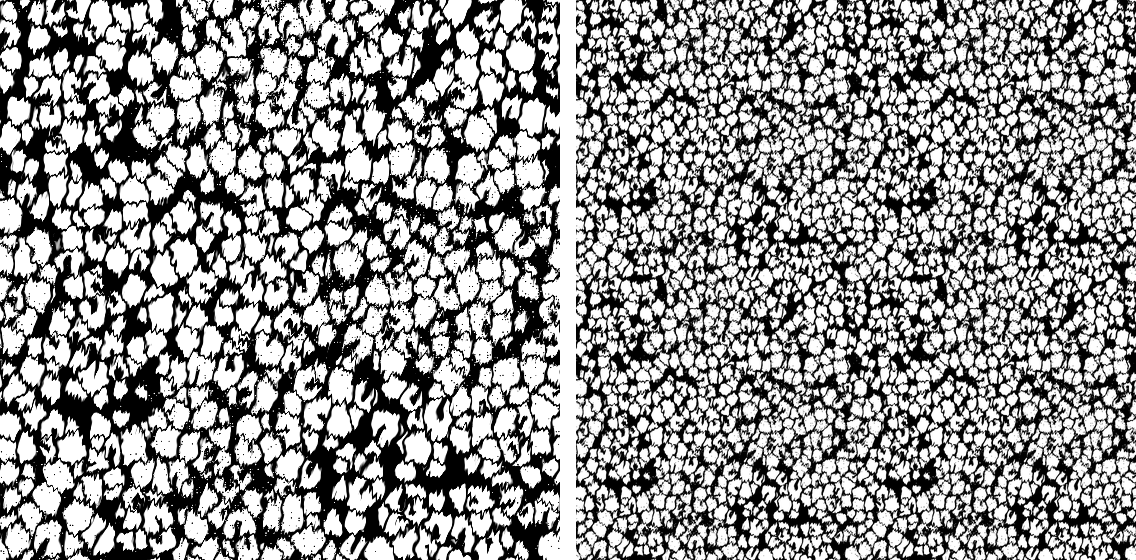
Left, the tile; right, the same tile 2 across and 2 down.
A WebGL 2 fragment shader for this pattern:

```glsl
#version 300 es
precision highp float;

uniform vec2 u_resolution;
out vec4 fragColor;

const vec3 INK = vec3(0.0);
const vec3 PAPER = vec3(1.0);

const vec2 CELLS = vec2(26.0, 22.0);    // spots across and up the tile
const float JITTER = 0.82;
const float RADIUS_MIN = 0.30;          // spot sizes, in cells
const float RADIUS_MAX = 0.75;
const float HALF_GAP = 0.06;
const float CORNER_SHARPNESS = 14.0;
const float NOTCH_SHARE = 0.42;         // part of the large spots that are bitten
const float NOTCH_MIN_RADIUS = 0.48;
const float EDGE_SOFTNESS = 0.035;

const float WOBBLE_FREQ = 40.0;
const float WOBBLE_AMOUNT = 0.26;
const float FUR_FREQ = 48.0;            // hairs are four times longer than wide
const vec2 FUR_DIRECTION = vec2(0.25, 1.0);
const float FUR_LENGTH = 0.30;

const float SPECK_GRID = 220.0;
const float SPECK_DENSITY = 0.26;
const float SPECK_SOFTNESS = 0.2;
const float TAU = 6.28319;

// Three random values in 0..1 for a whole-number cell
vec3 hash3(vec2 cell, int seed) {
    uvec3 v = uvec3(ivec3(ivec2(cell), seed)) * 1664525u + 1013904223u;
    for (int i = 0; i < 2; i++) {
        v.x += v.y * v.z;
        v.y += v.z * v.x;
        v.z += v.x * v.y;
        v ^= v >> 16u;
    }
    return vec3(v & 65535u) / 65535.0;
}

float cornerGradient(vec2 cell, vec2 offset, float period, int seed) {
    float angle = TAU * hash3(mod(cell, period), seed).x;
    return dot(vec2(cos(angle), sin(angle)), offset);
}

// Gradient noise that wraps after a whole number of cells
float gradientNoise(vec2 p, float period, int seed) {
    vec2 c = floor(p), f = p - c;
    vec2 w = f * f * f * (f * (f * 6.0 - 15.0) + 10.0);
    vec2 e = vec2(1.0, 0.0);
    return mix(
        mix(cornerGradient(c, f, period, seed),
            cornerGradient(c + e.xy, f - e.xy, period, seed), w.x),
        mix(cornerGradient(c + e.yx, f - e.yx, period, seed),
            cornerGradient(c + e.xx, f - e.xx, period, seed), w.x), w.y);
}

// Seed position (xy) and spot radius (z) of a cell
vec3 spotSeed(vec2 cell) {
    vec3 h = hash3(mod(cell, CELLS), 1);
    return vec3(cell + 0.5 + JITTER * (h.xy - 0.5), mix(RADIUS_MIN, RADIUS_MAX, h.z));
}

float capsule(vec2 p, vec2 a, vec2 b, float radius) {
    vec2 ab = b - a;
    float t = clamp(dot(p - a, ab) / dot(ab, ab), 0.0, 1.0);
    return length(p - a - t * ab) - radius;
}

// Signed depth inside a spot: rounded power cells with gaps and notches
float spotDepth(vec2 q) {
    vec2 home = floor(q), ownCell = home;
    vec3 own = vec3(0.0);
    float ownPower = 1e5;
    for (int k = 0; k < 25; k++) {
        vec2 cell = home + vec2(k % 5 - 2, k / 5 - 2);
        vec3 s = spotSeed(cell);
        float power = dot(q - s.xy, q - s.xy) - s.z * s.z;
        if (power < ownPower) { ownPower = power; own = s; ownCell = cell; }
    }

    float sum = 0.0;
    for (int k = 0; k < 25; k++) {
        vec2 cell = home + vec2(k % 5 - 2, k / 5 - 2);
        if (cell == ownCell) continue;
        vec3 s = spotSeed(cell);
        float power = dot(q - s.xy, q - s.xy) - s.z * s.z;
        float border = (power - ownPower) / (2.0 * max(length(s.xy - own.xy), 0.05));
        sum += exp(-CORNER_SHARPNESS * border);
    }
    vec2 local = q - own.xy;
    float depth = -log(sum) / CORNER_SHARPNESS - HALF_GAP;
    depth = min(depth, own.z - length(local));

    vec3 h = hash3(mod(ownCell, CELLS), 2);
    if (h.x < NOTCH_SHARE && own.z > NOTCH_MIN_RADIUS) {
        vec2 dir = vec2(cos(TAU * h.y), sin(TAU * h.y));
        depth = min(depth, capsule(local, dir * 0.08, dir, 0.09 + 0.09 * h.z));
    }
    return depth;
}

// Coverage of tiny dots, denser near spot edges and in loose patches
float specks(vec2 p, float depth) {
    vec2 g = p * SPECK_GRID, cell = floor(g);
    vec3 h = hash3(mod(cell, SPECK_GRID), 3);
    float patches = smoothstep(-0.25, 0.4, gradientNoise(p * 3.0, 3.0, 4));
    float density = SPECK_DENSITY * patches * (0.2 + exp(-9.0 * abs(depth)));
    float radius = mix(0.15, 0.32, fract(h.z * 37.0));
    float soft = max(SPECK_SOFTNESS, 0.5 * SPECK_GRID / u_resolution.y);
    float dist = length(g - cell - 0.5 - 0.3 * (h.xy - 0.5));
    return step(h.z, density) * (1.0 - smoothstep(radius - soft, radius + soft, dist));
}

void main() {
    vec2 p = gl_FragCoord.xy / u_resolution;
    vec2 wobble = vec2(gradientNoise(p * WOBBLE_FREQ, WOBBLE_FREQ, 5),
                       gradientNoise(p * WOBBLE_FREQ, WOBBLE_FREQ, 6));
    vec2 hair = FUR_FREQ * vec2(4.0 * p.x - p.y, p.y);
    float fur = gradientNoise(hair, FUR_FREQ, 7);
    vec2 q = p * CELLS + WOBBLE_AMOUNT * wobble + FUR_LENGTH * fur * FUR_DIRECTION;

    float depth = spotDepth(q);
    float soft = max(EDGE_SOFTNESS, 0.6 * CELLS.y / u_resolution.y);
    float spot = smoothstep(-soft, soft, depth);
    spot = mix(spot, 1.0 - spot, specks(p, depth));
    fragColor = vec4(mix(INK, PAPER, spot), 1.0);
}
```
